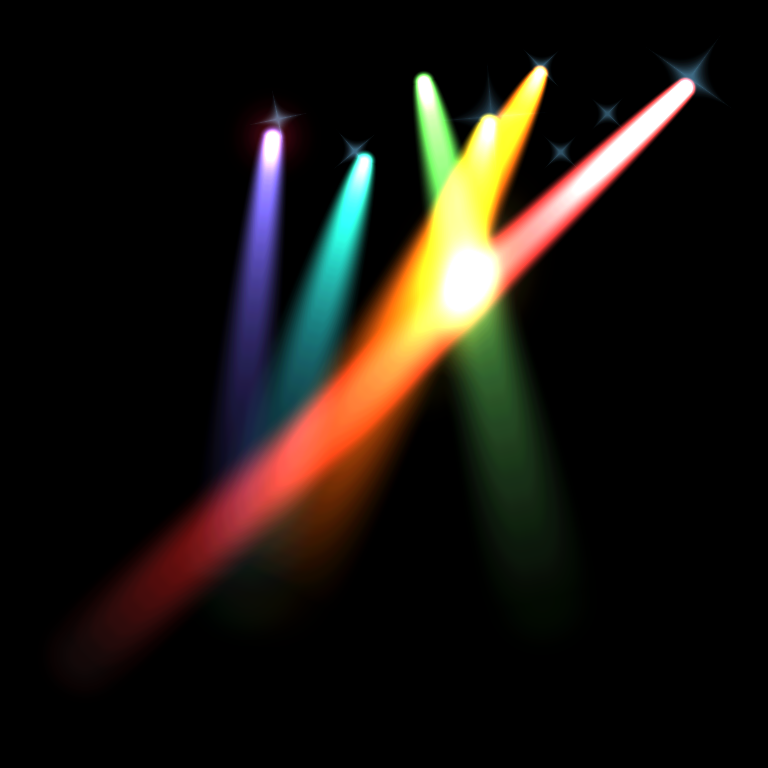
A Shadertoy shader for this background:

```glsl
// Coloured spotlight beams crossing on black, with a hot spot and faint star sparkles.
#define FADE 4.0          // how fast the bright part of a beam dies off
#define WIDEN 0.75        // below 1, beams spread early
#define SOFT_CORE 0.12    // share of the beam width that stays full
#define BANDS 22.0        // count of tonal terraces
#define BAND_DEPTH 0.7    // strength of the terraces
#define SPARKLE_COLOR vec3(0.25, 0.42, 0.52)

// Widening capsule from a to b; shape = start radius, end radius, white core length
vec3 beam(vec2 p, vec2 a, vec2 b, vec3 shape, vec3 nearColor, vec3 farColor) {
    vec2 axis = b - a;
    float h = clamp(dot(p - a, axis) / dot(axis, axis), 0.0, 1.0);
    float radius = mix(shape.x, shape.y, pow(h, WIDEN));
    float q = length(p - a - axis * h) / radius;
    float body = 1.0 - smoothstep(SOFT_CORE, 1.0, q);
    float along = h * length(axis) / shape.z;
    float core = (1.0 - smoothstep(0.1, 0.75, q)) * exp(-along * along);
    return body * (nearColor * exp(-FADE * h) + farColor * (1.0 - h)) + 0.8 * core;
}

// Soft elliptical glow, its long axis turned by angle
float glow(vec2 p, vec2 center, vec2 size, float angle) {
    float c = cos(angle), s = sin(angle);
    vec2 d = mat2(c, -s, s, c) * (p - center) / size;
    return exp(-dot(d, d));
}

// Four-pointed star with concave sides
float sparkle(vec2 p, vec2 center, float size, float angle) {
    float c = cos(angle), s = sin(angle);
    vec2 d = abs(mat2(c, -s, s, c) * (p - center)) / size;
    return smoothstep(0.0, 0.7, 1.0 - sqrt(d.x) - sqrt(d.y));
}

vec3 allBeams(vec2 p) {
    vec3 violet = beam(p, vec2(0.355, 0.820), vec2(0.293, 0.270), vec3(0.019, 0.060, 0.030),
                       vec3(0.85, 0.75, 1.50), vec3(0.10, 0.08, 0.32));
    vec3 teal = beam(p, vec2(0.475, 0.790), vec2(0.310, 0.232), vec3(0.016, 0.090, 0.040),
                     vec3(0.20, 1.70, 1.15), vec3(0.10, 0.22, 0.42));
    vec3 green = beam(p, vec2(0.552, 0.893), vec2(0.706, 0.219), vec3(0.016, 0.092, 0.025),
                      vec3(0.80, 1.90, 0.60), vec3(0.24, 0.43, 0.26));
    vec3 yellow = beam(p, vec2(0.637, 0.838), vec2(0.547, 0.518), vec3(0.017, 0.085, 0.045),
                       vec3(2.20, 1.90, 0.30), vec3(0.90, 0.70, 0.03));
    vec3 orange = beam(p, vec2(0.703, 0.904), vec2(0.352, 0.245), vec3(0.013, 0.110, 0.030),
                       vec3(2.20, 1.30, 0.20), vec3(1.90, 0.65, 0.06));
    vec3 red = beam(p, vec2(0.892, 0.885), vec2(0.111, 0.147), vec3(0.016, 0.073, 0.170),
                    vec3(4.00, 1.60, 1.60), vec3(1.60, 0.03, 0.02));
    return violet + teal + green + yellow + orange + red;
}

float allSparkles(vec2 p) {
    float stars = sparkle(p, vec2(0.898, 0.898), 0.085, 0.95);
    stars += sparkle(p, vec2(0.704, 0.912), 0.045, 0.75);
    stars += sparkle(p, vec2(0.362, 0.845), 0.050, 0.20);
    stars += sparkle(p, vec2(0.462, 0.803), 0.045, 0.70);
    stars += 0.7 * sparkle(p, vec2(0.640, 0.848), 0.090, 0.08);
    // Small glints along the red beam
    for (int i = 0; i < 2; i++) {
        stars += 0.8 * sparkle(p, vec2(0.730, 0.802) + float(i) * vec2(0.061, 0.050), 0.040, 0.8);
    }
    return stars;
}

void mainImage(out vec4 fragColor, in vec2 fragCoord) {
    vec2 p = (fragCoord - 0.5 * iResolution.xy) / min(iResolution.x, iResolution.y) + 0.5;
    vec3 color = allBeams(p);

    // Hot spot where the beams cross
    vec2 crossing = vec2(0.606, 0.638);
    color += vec3(1.1) * glow(p, crossing, vec2(0.030, 0.043), -0.45);
    color += vec3(0.5, 0.35, 0.08) * glow(p, crossing, vec2(0.050, 0.075), -0.45);

    // Star sparkles and the red halo of the violet lamp
    color += SPARKLE_COLOR * allSparkles(p);
    color += vec3(0.28, 0.03, 0.06) * glow(p, vec2(0.355, 0.822), vec2(0.032), 0.0);

    // Soft tonal terraces
    color = clamp(color, 0.0, 1.0);
    float turns = 6.2832 * BANDS;
    color -= BAND_DEPTH * sin(turns * color) / turns;
    fragColor = vec4(color, 1.0);
}
```
